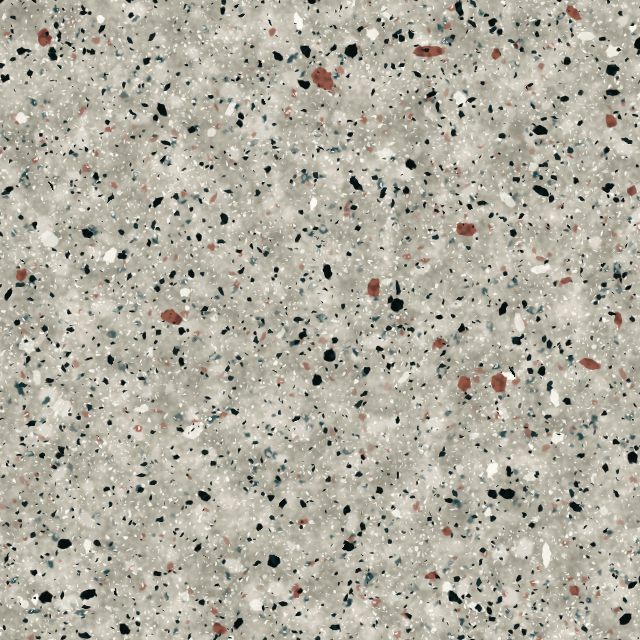
Give the GLSL for this texture, as a WebGL 1 fragment shader.

```glsl
precision highp float;

uniform vec2 u_resolution;

#define EDGE_SOFTNESS 0.0012
#define EDGE_WOBBLE 0.0032
#define MOTTLE 0.47
#define CLUSTERING 0.9
#define DOT_DENSITY 0.62
#define PALE_DENSITY 0.55
#define TEAL_DENSITY 0.30
#define RUST_DENSITY 0.16
#define BLACK_DENSITY 0.21

const vec3 STONE_DARK = vec3(0.58, 0.57, 0.51);
const vec3 STONE_LIGHT = vec3(0.86, 0.84, 0.79);
const vec3 PALE = vec3(0.89, 0.87, 0.83);
const vec3 WHITE = vec3(0.99, 0.98, 0.95);
const vec3 TEAL = vec3(0.10, 0.24, 0.26);
const vec3 RUST = vec3(0.56, 0.31, 0.24);
const vec3 RUST_DARK = vec3(0.36, 0.19, 0.16);
const vec3 INK = vec3(0.02, 0.05, 0.05);

vec2 hash2(vec2 p) {
  vec3 q = fract(p.xyx * vec3(0.1031, 0.1030, 0.0973));
  q += dot(q, q.yzx + 33.33);
  return fract((q.xx + q.yz) * q.zy);
}

float gradientNoise(vec2 p) {
  vec2 i = floor(p);
  vec2 f = p - i;
  vec2 u = f * f * f * (f * (f * 6.0 - 15.0) + 10.0);
  vec2 e = vec2(1.0, 0.0);
  float a = dot(hash2(i) * 2.0 - 1.0, f);
  float b = dot(hash2(i + e) * 2.0 - 1.0, f - e);
  float c = dot(hash2(i + e.yx) * 2.0 - 1.0, f - e.yx);
  float d = dot(hash2(i + e.xx) * 2.0 - 1.0, f - e.xx);
  return mix(mix(a, b, u.x), mix(c, d, u.x), u.y);
}

// Rounded, stretched five-sided chip; q is relative to its centre
float chipDistance(vec2 q, float radius, vec2 id) {
  vec2 shape = hash2(id + 17.3);
  float turn = shape.x * 6.2832;
  float stretch = mix(0.64, 1.0, shape.y);
  q = mat2(cos(turn), sin(turn), -sin(turn), cos(turn)) * q;
  q *= vec2(stretch, 1.0 / stretch);
  float facets = -1.0;
  for (int k = 0; k < 5; k++) {
    vec2 h = hash2(id + 7.7 * float(k) + 41.0);
    float a = (float(k) + 0.6 * h.x) * 1.2566;
    facets = max(facets, dot(q, vec2(cos(a), sin(a))) - radius * mix(0.6, 1.1, h.y));
  }
  return mix(facets, length(q) - radius, 0.4);
}

// Scattered chips: x = coverage, y = random tone of the chip
vec2 chips(vec2 p, float cells, float density, float size, float blur, float seed) {
  float soft = cells * max(EDGE_SOFTNESS * blur, 0.7 / min(u_resolution.x, u_resolution.y));
  vec2 g = p * cells;
  vec2 cell = floor(g);
  vec2 result = vec2(0.0);
  for (int y = -1; y <= 1; y++) {
    for (int x = -1; x <= 1; x++) {
      vec2 id = cell + vec2(float(x), float(y)) + seed * 61.0;
      if (hash2(id).x < density) {
        vec2 centre = id - seed * 61.0 + hash2(id + 5.1);
        vec2 tone = hash2(id + 9.4);
        float radius = size * mix(0.5, 1.15, tone.x * tone.x);
        float d = chipDistance(g - centre, radius, id);
        float cover = 1.0 - smoothstep(-soft, soft, d);
        if (cover > result.x) result = vec2(cover, tone.y);
      }
    }
  }
  return result;
}

void main() {
  vec2 p = gl_FragCoord.xy / min(u_resolution.x, u_resolution.y);
  float grit = gradientNoise(p * 140.0 + 3.0);
  vec2 w = p + EDGE_WOBBLE * vec2(grit, gradientNoise(p * 140.0 + 77.0));

  // Slow drifts that gather the grains into loose clusters
  float darkDrift = max(1.0 + CLUSTERING * 1.6 * gradientNoise(p * 11.0 + 50.0), 0.2);
  float dotDrift = max(1.0 + CLUSTERING * 1.6 * gradientNoise(p * 16.0 + 90.0), 0.2);

  // Cloudy stone matrix
  float cloud = 1.3 * gradientNoise(p * 13.0) + 1.2 * gradientNoise(p * 34.0 + 20.0)
    + 0.9 * gradientNoise(p * 80.0);
  vec3 color = mix(STONE_DARK, STONE_LIGHT, clamp(0.49 + MOTTLE * (cloud + 0.8 * grit), 0.0, 1.0));

  // Translucent pale chips, sunk in the matrix
  vec2 c = chips(w, 21.0, PALE_DENSITY, 0.30, 3.2, 1.0);
  color = mix(color, PALE, c.x * mix(0.25, 0.9, c.y));

  // Smoky teal smudges with ragged edges
  c = chips(w, 42.0, TEAL_DENSITY * darkDrift, 0.31, 2.0, 2.0);
  float ragged = smoothstep(-0.3, 0.2, gradientNoise(p * 105.0 + 9.0));
  color = mix(color, TEAL, c.x * ragged * mix(0.25, 1.0, c.y));

  // Faint rust flecks
  c = chips(w, 48.0, RUST_DENSITY, 0.29, 1.8, 3.0);
  color = mix(color, RUST, c.x * mix(0.2, 0.8, c.y));

  // Fine white dots
  c = chips(w, 125.0, DOT_DENSITY * dotDrift, 0.28, 0.9, 4.0);
  color = mix(color, WHITE, c.x * mix(0.2, 0.95, c.y));
  c = chips(w, 85.0, DOT_DENSITY * 0.4 * dotDrift, 0.26, 1.0, 5.0);
  color = mix(color, WHITE, c.x * mix(0.35, 0.95, c.y));

  // Bright white chips
  c = chips(w, 17.0, 0.20, 0.22, 1.3, 6.0);
  color = mix(color, WHITE, c.x * mix(0.6, 1.0, c.y));

  // Large rust chips with darker veins
  c = chips(w, 15.0, RUST_DENSITY * 0.6, 0.22, 1.4, 7.0);
  float vein = smoothstep(-0.15, 0.35, gradientNoise(p * 95.0 + 31.0));
  color = mix(color, mix(RUST, RUST_DARK, vein), c.x * 0.92);

  // Black grains, from dust to large chips
  c = chips(w, 115.0, BLACK_DENSITY * 0.45 * darkDrift, 0.28, 1.0, 8.0);
  color = mix(color, INK, c.x * mix(0.5, 1.0, c.y));
  c = chips(w, 58.0, BLACK_DENSITY * darkDrift, 0.28, 1.1, 9.0);
  color = mix(color, mix(INK, TEAL, 0.6 * c.y * c.y), c.x * 0.97);
  c = chips(w, 24.0, BLACK_DENSITY * 0.8 * darkDrift, 0.22, 1.2, 10.0);
  color = mix(color, mix(INK, TEAL, 0.6 * vein * c.y), c.x);

  gl_FragColor = vec4(color, 1.0);
}
```
